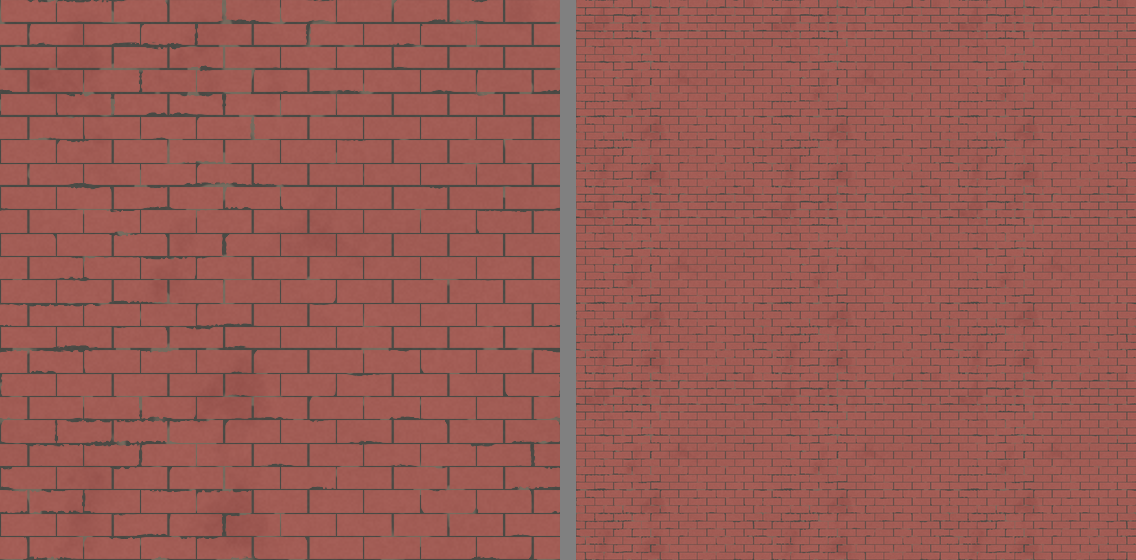
Left: one tile. Right: repeated 3 by 3.
Reproduce this texture procedurally as a WebGL 2 fragment shader.

```glsl
#version 300 es
precision highp float;
uniform vec2 u_resolution;
out vec4 fragColor;

const vec2 BRICKS = vec2(10.0, 24.0);      // bricks across, courses up
const float GRID = 512.0;                  // joints are laid on this fine grid
const vec3 BRICK = vec3(0.635, 0.361, 0.331);
const vec3 STAIN = vec3(0.55, 0.29, 0.27);
const vec3 MORTAR = vec3(0.29, 0.29, 0.27);
const vec3 PALE_MORTAR = vec3(0.46, 0.42, 0.37);
const float THIN = 0.5 / GRID;             // half widths of the joints
const float THICK = 1.0 / GRID;
const float CHIP = 0.0042;                 // extra half width where worn
const float CORNER = 0.0060;               // extra half width at broken corners
const float CORNER_REACH = 0.012;
const float GRAIN = 0.028;
const float MOTTLE = 0.05;
const float FRINGE = 0.07;
const float TAU = 6.2831853;

float hash(vec2 p, float seed) {
    vec3 q = fract(vec3(p.xyx + seed * 17.31) * vec3(0.1031, 0.1030, 0.0973));
    q += dot(q, q.yzx + 33.33);
    return fract((q.x + q.y) * q.z);
}

// Value noise that wraps after a whole number of cells
float noise(vec2 p, vec2 period, float seed) {
    vec2 i = floor(p), f = fract(p);
    f = f * f * (3.0 - 2.0 * f);
    vec2 a = mod(i, period), b = mod(i + 1.0, period);
    return mix(mix(hash(a, seed), hash(vec2(b.x, a.y), seed), f.x),
               mix(hash(vec2(a.x, b.y), seed), hash(b, seed), f.x), f.y);
}

float cloud(vec2 uv, float cells, float seed) {
    float sum = 0.0, weight = 0.5;
    for (int i = 0; i < 5; i++) {
        sum += weight * noise(uv * cells, vec2(cells), seed + float(i));
        cells *= 2.0;
        weight *= 0.55;
    }
    return sum / 1.055;
}

// Centre of a joint, so that its edges fall on the fine grid
float jointCentre(float line, float count, float halfWidth) {
    return floor(line * GRID / count + 0.01) / GRID + halfWidth;
}

// Signed gap between the point and the edge of the bed joint
float bedJoint(vec2 uv, float jag, float bias) {
    float line = round(uv.y * BRICKS.y);
    float id = mod(line, BRICKS.y);
    float width = mix(THIN, THICK, step(0.75, hash(vec2(id, 2.0), 6.0)));
    float offset = uv.y - jointCentre(line, BRICKS.y, width);
    float side = step(0.0, offset);
    float patchy = noise(vec2(uv.x * 14.0, id), vec2(14.0, BRICKS.y), 3.0 + side);
    float worn = smoothstep(0.78, 0.92, patchy + bias);
    return abs(offset) - width - CHIP * worn * jag;
}

// Same for the upright joints, staggered by half a brick per course
float headJoint(vec2 uv, float jag, float bias) {
    float course = floor(uv.y * BRICKS.y);
    float staggered = 1.0 - mod(course, 2.0);
    float line = round(uv.x * BRICKS.x - 0.5 * staggered);
    vec2 id = vec2(mod(line, BRICKS.x), course);

    // Wide and narrow joints alternate in groups of five
    float wide = mix(step(1.5, mod(id.x, 5.0)),
                     1.0 - step(1.5, mod(id.x + 1.0, 5.0)), staggered);
    float width = mix(THIN, THICK, wide);
    float offset = uv.x - jointCentre(line + 0.5 * staggered, BRICKS.x, width);

    float worn = step(0.94, hash(id, 11.0) + bias);
    width += 0.5 * CHIP * worn * jag;

    // Corners broken off at the head or foot of the joint
    float along = fract(uv.y * BRICKS.y);
    float fromEnd = (hash(id, 12.0) < 0.6 ? 1.0 - along : along) / BRICKS.y;
    float side = step(0.0, offset);
    float broken = step(0.88, hash(id, 13.0 + side) + bias);
    float taper = max(0.0, 1.0 - fromEnd / CORNER_REACH);
    width += CORNER * broken * taper * taper * (0.4 + 0.8 * jag);
    return abs(offset) - width;
}

void main() {
    vec2 uv = gl_FragCoord.xy / u_resolution;
    float pixel = 1.0 / min(u_resolution.x, u_resolution.y);

    // Wear gathers on one side of the wall
    float bias = 0.08 * cos(TAU * (uv.x - 0.25)) + 0.04 * cos(TAU * (uv.y - 0.15));
    float jag = 0.5 * noise(uv * 256.0, vec2(256.0), 21.0)
              + 0.5 * noise(uv * 110.0, vec2(110.0), 22.0);
    jag = smoothstep(0.2, 0.75, jag);

    // Brick faces: broad mottling, ragged stains and fine grain
    vec3 color = BRICK * (1.0 + MOTTLE * (cloud(uv, 5.0, 61.0) - 0.5));
    float stain = smoothstep(0.60, 0.80, cloud(uv, 7.0, 31.0));
    color = mix(color, STAIN, 0.6 * stain * (0.4 + 0.6 * cloud(uv, 40.0, 36.0)));
    float grain = 0.6 * noise(uv * 256.0, vec2(256.0), 41.0)
                + 0.4 * noise(uv * 96.0, vec2(96.0), 42.0);
    color += GRAIN * (grain - 0.5);

    // Mortar, pale where dust remains
    float gap = min(bedJoint(uv, jag, bias), headJoint(uv, jag, bias));
    float dust = noise(uv * 32.0, vec2(32.0), 51.0);
    float pale = smoothstep(0.72, 0.82, dust + 0.5 * bias);
    vec3 mortar = mix(MORTAR, PALE_MORTAR, pale);
    mortar += 0.02 * (noise(uv * 180.0, vec2(180.0), 52.0) - 0.5);

    // Faint dusty fringe, then the joint itself
    color = mix(color, mortar, FRINGE * (1.0 - smoothstep(0.0008, 0.0025, gap)));
    color = mix(color, mortar, 1.0 - smoothstep(-0.5 * pixel, 0.5 * pixel, gap));
    fragColor = vec4(color, 1.0);
}
```
